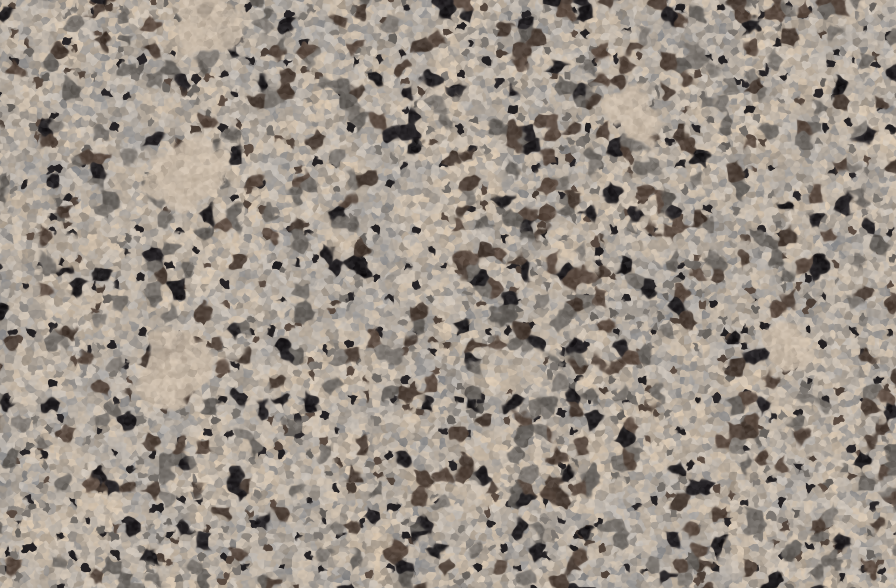
This texture is drawn by a Shadertoy shader. Its source:

```glsl
// Polished granite: a fine mosaic of cream and grey feldspar, overlaid by
// clustered black, brown and grey grains and a few large pale crystals.
// All grains are soft Voronoi cells whose borders are bent by value noise.
#define FINE_SIZE 0.0115
#define GRAIN_SIZE 0.0225
#define CRYSTAL_GRID 0.36
#define CRYSTAL_CHANCE 0.5
#define EDGE_SHARPNESS 18.0
#define BLACK_SHARE 0.055
#define BROWN_SHARE 0.13
#define GREY_SHARE 0.21
#define SPECK_RATIO 0.4

const vec3 CREAM = vec3(0.825, 0.775, 0.715);
const vec3 SHADE = vec3(0.545, 0.525, 0.505);
const vec3 CRYSTAL = vec3(0.785, 0.725, 0.655);
const vec3 BLACK = vec3(0.135, 0.125, 0.135);
const vec3 BROWN = vec3(0.325, 0.270, 0.235);
const vec3 GREY = vec3(0.450, 0.430, 0.410);

float hash(vec2 p) {
    return fract(sin(dot(p, vec2(127.1, 311.7))) * 43758.5453);
}

vec2 hash2(vec2 p) {
    return vec2(hash(p), hash(p + 57.3));
}

float noise(vec2 p) {
    vec2 i = floor(p), f = fract(p);
    f = f * f * (3.0 - 2.0 * f);
    return mix(mix(hash(i), hash(i + vec2(1, 0)), f.x),
               mix(hash(i + vec2(0, 1)), hash(i + vec2(1, 1)), f.x), f.y);
}

// Bends cell borders so grains look broken rather than polygonal
vec2 warp(vec2 p) {
    return p + 0.5 * (vec2(noise(p * 1.9), noise(p * 1.9 + 31.7)) - 0.5);
}

// Pale mosaic: x is the brightness of the grain, y its warm or cool tint
vec2 feldspar(vec2 p) {
    p = warp(p / FINE_SIZE);
    vec2 sum = vec2(0.0);
    float total = 0.0;
    for (int y = -1; y <= 1; y++)
    for (int x = -1; x <= 1; x++) {
        vec2 cell = floor(p) + vec2(x, y);
        float w = exp(-EDGE_SHARPNESS * distance(p, cell + hash2(cell)));
        sum += w * vec2(pow(hash(cell + 11.9), 0.6), hash(cell + 23.4));
        total += w;
    }
    return sum / total;
}

// Dark minerals as premultiplied colour and coverage
vec4 darkGrains(vec2 p, float size, float share) {
    p = warp(p / size);
    vec4 sum = vec4(0.0);
    float total = 0.0;
    for (int y = -1; y <= 1; y++)
    for (int x = -1; x <= 1; x++) {
        vec2 cell = floor(p) + vec2(x, y);
        vec2 centre = cell + hash2(cell + 3.7);
        float w = exp(-EDGE_SHARPNESS * distance(p, centre));
        float cluster = 0.6 * noise(centre * size * 11.0) + 0.4 * noise(centre * size * 26.0 + 9.0);
        float pick = hash(cell + 71.3) / (share * mix(0.1, 1.9, cluster));
        vec3 mineral = pick < BLACK_SHARE ? BLACK : pick < BROWN_SHARE ? BROWN : GREY;
        mineral *= 0.85 + 0.3 * hash(cell + 41.1);
        sum += w * vec4(mineral, 1.0) * step(pick, GREY_SHARE);
        total += w;
    }
    return sum / total;
}

// Coverage of the scattered large crystals, turned rounded blocks
float crystals(vec2 p) {
    float cover = 0.0;
    float ragged = 0.035 * (noise(p * 28.0) - 0.5) + 0.015 * (noise(p * 90.0) - 0.5);
    for (int y = -1; y <= 1; y++)
    for (int x = -1; x <= 1; x++) {
        vec2 cell = floor(p / CRYSTAL_GRID) + vec2(x, y);
        vec2 q = p - (cell + 0.2 + 0.6 * hash2(cell + 5.1)) * CRYSTAL_GRID;
        float turn = 6.2832 * hash(cell + 8.8);
        q = mat2(cos(turn), sin(turn), -sin(turn), cos(turn)) * q * vec2(1.0, 1.25);
        q *= q;
        float d = sqrt(length(q)) - mix(0.04, 0.072, hash(cell + 2.2)) + ragged;
        cover = max(cover, step(hash(cell + 19.6), CRYSTAL_CHANCE) * smoothstep(0.006, -0.006, d));
    }
    return cover;
}

void mainImage(out vec4 fragColor, in vec2 fragCoord) {
    vec2 p = fragCoord / iResolution.y + 2.0;
    float crystal = crystals(p);

    // Pale ground with broad cloudiness and fine crumbs
    vec2 grain = feldspar(p);
    float crumbs = noise(p * 190.0) - 0.5;
    float cloud = noise(p * 17.0) - 0.5;
    float tone = grain.x + 0.25 * cloud + 0.22 * crumbs;
    vec3 colour = mix(SHADE, CREAM, tone);
    colour += (grain.y - 0.5 + 0.5 * cloud) * vec3(0.035, 0.0, -0.045);
    vec3 smoothCrystal = CRYSTAL + 0.10 * (grain.x - 0.6) + 0.06 * crumbs;
    colour = mix(colour, smoothCrystal, 0.85 * crystal);

    // Small specks, then the larger dark grains
    float visible = 1.0 - 0.9 * crystal;
    vec4 specks = visible * darkGrains(p + 7.0, FINE_SIZE, SPECK_RATIO);
    colour = colour * (1.0 - specks.a) + specks.rgb;
    vec4 dark = visible * darkGrains(p, GRAIN_SIZE, 1.0);
    vec3 darkTexture = dark.rgb + dark.a * (0.09 * (grain.x - 0.6) + 0.08 * crumbs);
    colour = colour * (1.0 - dark.a) + darkTexture;

    fragColor = vec4(clamp(colour, 0.0, 1.0), 1.0);
}
```
